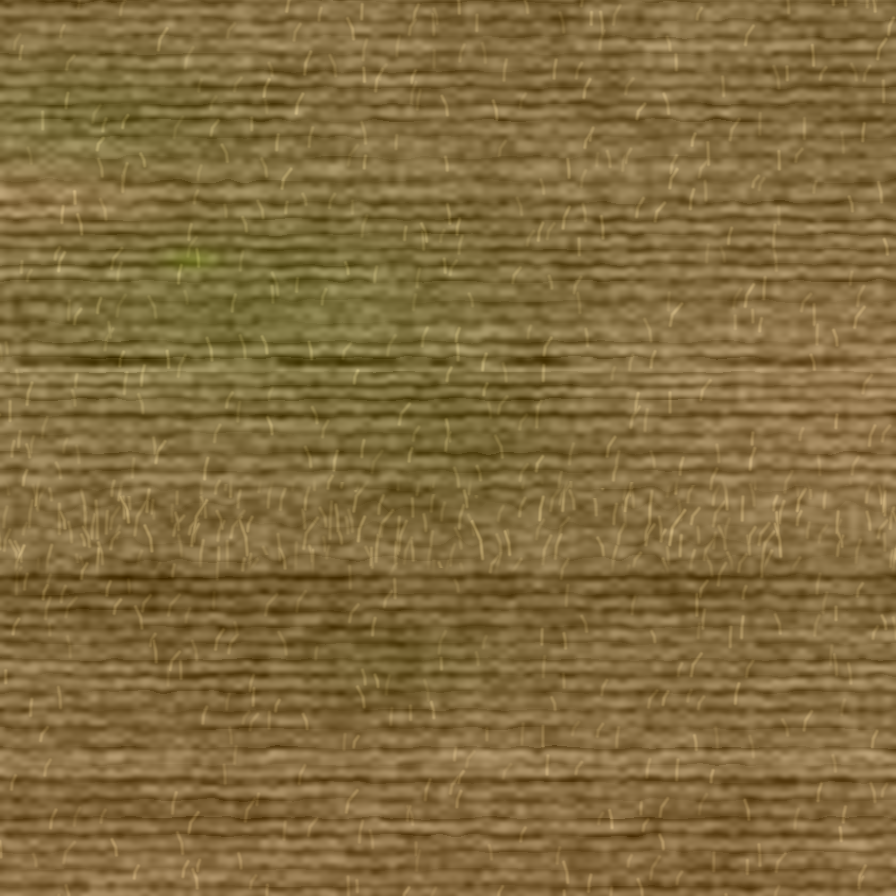
Reproduce this texture procedurally as a WebGL 2 fragment shader.

```glsl
#version 300 es
precision highp float;

uniform vec2 u_resolution;
out vec4 fragColor;

const vec3 SOIL = vec3(0.512, 0.422, 0.252);
const vec3 GREEN_TINT = vec3(-0.055, 0.0, -0.035);
const vec3 WARM_TINT = vec3(0.035, 0.006, 0.012);
const vec3 STRAW = vec3(0.19, 0.18, 0.14);
const float ROWS = 52.0;
const float ROW_DEPTH = 0.085;
const float SPACING_DRIFT = 1.1;
const float ROW_WOBBLE = 0.24;
const float GRAIN = 0.13;
const float SHORT_CELLS = 46.0;
const float TALL_CELLS = 27.0;
const float STALK_WIDTH = 0.0017;
const float TRACK = 0.405;        // wheel track, measured from the top
const float STUBBLE = 0.588;      // centre of the rough stubble band
const float STUBBLE_HALF = 0.045;

float hash(vec2 p) {
  vec3 q = fract(vec3(p.xyx) * 0.1031);
  q += dot(q, q.yzx + 33.33);
  return fract((q.x + q.y) * q.z);
}

float noise(vec2 p) {
  vec2 i = floor(p), f = fract(p);
  f = f * f * (3.0 - 2.0 * f);
  return mix(mix(hash(i), hash(i + vec2(1, 0)), f.x),
             mix(hash(i + vec2(0, 1)), hash(i + vec2(1, 1)), f.x), f.y);
}

float fbm(vec2 p) {
  float sum = 0.0, gain = 0.55;
  for (int i = 0; i < 3; i++) {
    sum += gain * noise(p);
    p = p * 2.1 + 17.3;
    gain *= 0.5;
  }
  return sum;
}

// Soft horizontal stripe and soft round patch
float stripe(float v, float centre, float halfWidth) {
  float d = (v - centre) / halfWidth;
  return exp(-d * d);
}

float patchAt(vec2 p, vec2 centre, vec2 radius) {
  vec2 d = (p - centre) / radius;
  return exp(-dot(d, d));
}

float segmentDistance(vec2 p, vec2 a, vec2 b) {
  vec2 ab = b - a;
  return length(p - a - ab * clamp(dot(p - a, ab) / dot(ab, ab), 0.0, 1.0));
}

// Scattered leaning stalks, one at most in each grid cell
float stalks(vec2 p, float cells, float chance, float seed) {
  float soft = max(0.0016, 1.0 / u_resolution.y), cover = 0.0;
  vec2 home = floor(p * cells);
  for (int y = -1; y <= 1; y++)
    for (int x = -1; x <= 1; x++) {
      vec2 id = home + vec2(x, y);
      vec2 key = id + seed;
      if (hash(key) > chance) continue;
      vec2 root = id + vec2(hash(key + 5.7), hash(key + 11.9));
      float lean = (hash(key + 23.1) - 0.62) * 0.9;
      vec2 reach = vec2(lean, 0.75) * mix(0.35, 0.75, hash(key + 31.7));
      vec2 bend = root + vec2(lean * 0.3, 0.0) * reach.y;
      float d = min(segmentDistance(p * cells, root - reach, bend),
                    segmentDistance(p * cells, bend, root + reach * vec2(0.5, 1.0)));
      float line = 1.0 - smoothstep(STALK_WIDTH - soft, STALK_WIDTH + soft, d / cells);
      cover = max(cover, line * mix(0.4, 1.0, hash(key + 41.3)));
    }
  return cover;
}

void main() {
  vec2 p = gl_FragCoord.xy / u_resolution;
  p.y = 1.0 - p.y;
  float stubble = 1.0 - smoothstep(STUBBLE_HALF * 0.6, STUBBLE_HALF * 1.3, abs(p.y - STUBBLE));

  // Furrows with uneven spacing, depth and edges
  float wobble = (noise(p * vec2(55.0, 45.0)) - 0.5) * ROW_WOBBLE * (1.0 + 2.0 * stubble);
  float phase = p.y * ROWS + SPACING_DRIFT * noise(vec2(2.0, p.y * 13.0)) + wobble;
  float row = floor(phase);
  float depth = mix(0.55, 1.2, hash(vec2(row, 3.0))) * mix(0.45, 1.35, noise(vec2(p.x * 16.0, row * 7.3)));
  float wave = cos(6.28318 * phase);
  float tone = -ROW_DEPTH * depth * (wave + 0.2 * wave * wave) * (1.0 - 0.6 * stubble);

  // Fine broken soil and long horizontal streaks
  tone += GRAIN * (noise(p * vec2(105.0, 150.0)) - 0.5);
  tone += GRAIN * 0.7 * (noise(p * vec2(48.0, 75.0) + 9.0) - 0.5);
  tone += 0.06 * (noise(p * vec2(2.0, 38.0)) - 0.5);

  // Wheel track, single deep furrows and the shaded strip
  float broken = smoothstep(0.2, 0.6, noise(vec2(p.x * 24.0, 8.0)));
  tone -= 0.19 * broken * stripe(p.y, TRACK, 0.0055);
  tone += 0.17 * mix(0.6, 1.0, broken) * stripe(p.y, TRACK + 0.0085, 0.004);
  tone -= 0.10 * stripe(p.y, 0.463, 0.004) + 0.08 * stripe(p.y, 0.645, 0.004);
  tone -= 0.045 * stripe(p.y, 0.67, 0.032);
  tone += 0.09 * stripe(p.y, 0.853, 0.004) - 0.10 * stripe(p.y, 0.869, 0.004);

  // Broad damp, green and dry areas
  float damp = patchAt(p, vec2(0.5, 0.5), vec2(0.14, 0.09)) + patchAt(p, vec2(0.45, 0.74), vec2(0.13, 0.05));
  float green = patchAt(p, vec2(0.3, 0.34), vec2(0.28, 0.13)) + 0.7 * patchAt(p, vec2(0.1, 0.13), vec2(0.2, 0.08));
  float dry = patchAt(p, vec2(0.06, 0.22), vec2(0.18, 0.04)) + 0.7 * patchAt(p, vec2(0.97, 0.45), vec2(0.2, 0.15));
  float warm = smoothstep(0.6, 1.0, p.y) * 0.7 + dry;
  tone += 0.045 * dry - 0.045 * damp + 0.10 * (fbm(p * 5.0) - 0.48);

  // Straw lying over the rows
  float straw = 0.7 * stalks(p, SHORT_CELLS, 0.26 + 0.2 * stubble, 3.0);
  straw = max(straw, stubble * stalks(p, TALL_CELLS, 0.75, 71.0));
  straw = max(straw, 0.7 * stubble * stalks(p, TALL_CELLS * 1.4, 0.55, 137.0));

  vec3 colour = SOIL + tone + GREEN_TINT * (green + 0.4 * damp) + WARM_TINT * warm;
  colour += STRAW * straw;
  colour += vec3(0.03, 0.08, -0.02) * patchAt(p, vec2(0.215, 0.29), vec2(0.03, 0.012));
  fragColor = vec4(clamp(colour, 0.0, 1.0), 1.0);
}
```
